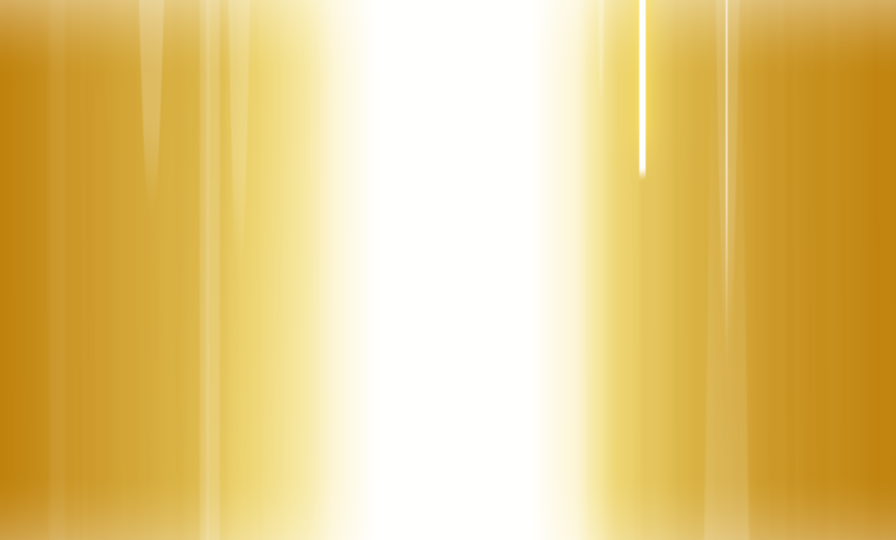
Reproduce this background procedurally as a Shadertoy shader.

```glsl
// Golden vertical light curtain: a white central glow, soft streaks and one bright beam.

const vec3 AMBER  = vec3(0.75, 0.51, 0.05);
const vec3 OCHRE  = vec3(0.80, 0.60, 0.16);
const vec3 GOLD   = vec3(0.86, 0.71, 0.28);
const vec3 YELLOW = vec3(0.93, 0.83, 0.44);
const vec3 STRAW  = vec3(0.965, 0.905, 0.62);
const vec3 CREAM  = vec3(0.99, 0.96, 0.83);
const vec3 WHITE  = vec3(1.0, 1.0, 0.995);
const vec3 BEAM_GLOW = vec3(1.0, 0.91, 0.38);

const float BEAM_X = 0.717;
const float BEAM_TIP = 0.668;
const float BEAM_HALF_WIDTH = 0.0036;
const float GRAIN_STRENGTH = 0.22;
const float TOP_HAZE = 0.34;
const float BOTTOM_HAZE = 0.24;

float ramp(float a, float b, float x) {
    return clamp((x - a) / (b - a), 0.0, 1.0);
}

float hash(float n) {
    return fract(sin(n * 127.1) * 43758.55);
}

float noise(float x) {
    float cell = floor(x);
    return mix(hash(cell), hash(cell + 1.0), smoothstep(0.0, 1.0, x - cell));
}

// Brightness level from 0 (amber) to 6 (white) across the width
float curtainLevel(float x) {
    float left = ramp(0.0, 0.085, x) + ramp(0.085, 0.215, x)
               + ramp(0.215, 0.28, x) + ramp(0.28, 0.338, x)
               + ramp(0.338, 0.37, x) + ramp(0.37, 0.42, x);
    float right = ramp(1.0, 0.86, x) + ramp(0.86, 0.765, x)
                + ramp(0.765, 0.69, x) + ramp(0.69, 0.667, x)
                + ramp(0.667, 0.643, x) + ramp(0.643, 0.592, x);
    return min(left, right);
}

vec3 palette(float level) {
    vec3 color = mix(AMBER, OCHRE, ramp(0.0, 1.0, level));
    color = mix(color, GOLD, ramp(1.0, 2.0, level));
    color = mix(color, YELLOW, ramp(2.0, 3.0, level));
    color = mix(color, STRAW, ramp(3.0, 4.0, level));
    color = mix(color, CREAM, ramp(4.0, 5.0, level));
    return mix(color, WHITE, ramp(5.0, 6.0, level));
}

// Soft-edged vertical band
float band(float x, float center, float halfWidth, float softness) {
    return 1.0 - smoothstep(halfWidth - softness, halfWidth + softness, abs(x - center));
}

// Streak hanging from the top edge and narrowing to a tip
float taper(vec2 uv, float center, float halfWidth, float tip) {
    float rise = ramp(tip, 1.0, uv.y);
    return band(uv.x, center, halfWidth * sqrt(rise), 0.0018) * smoothstep(0.0, 0.5, rise);
}

void mainImage(out vec4 fragColor, in vec2 fragCoord) {
    vec2 uv = fragCoord / iResolution.xy;

    // Base curtain with fine vertical grain
    float level = curtainLevel(uv.x);
    float grain = 0.6 * noise(uv.x * 85.0) + 0.4 * noise(uv.x * 210.0 + 0.8 * uv.y) - 0.5;
    float goldArea = 1.0 - smoothstep(3.5, 6.0, level);
    level += grain * GRAIN_STRENGTH * goldArea;
    level += 0.35 * (0.5 - uv.y) * band(uv.x, 0.27, 0.07, 0.06);
    vec3 color = palette(level);

    // Pale streaks
    float streaks = 0.15 * band(uv.x, 0.234, 0.011, 0.002)
                  + 0.10 * band(uv.x, 0.232, 0.002, 0.002)
                  + 0.06 * band(uv.x, 0.064, 0.009, 0.004)
                  + 0.19 * taper(uv, 0.169, 0.014, 0.58)
                  + 0.17 * taper(uv, 0.267, 0.012, 0.46)
                  + 0.25 * taper(uv, 0.671, 0.003, 0.78)
                  + 0.13 * taper(uv, 0.812, 0.013, 0.30);
    float fanWidth = mix(0.025, 0.016, uv.y);
    streaks += mix(0.14, 0.02, uv.y) * band(uv.x, 0.811, fanWidth, 0.002);
    streaks += 0.5 * band(uv.x, 0.811, 0.0012, 0.0014) * smoothstep(0.28, 0.75, uv.y);
    color = mix(color, WHITE, streaks);

    // Haze along the top and bottom edges
    float haze = TOP_HAZE * pow(ramp(0.86, 1.0, uv.y), 1.5)
               + BOTTOM_HAZE * pow(ramp(0.12, 0.0, uv.y), 1.5);
    color = mix(color, WHITE, haze);

    // Bright beam with a yellow halo
    float beamDistance = abs(uv.x - BEAM_X);
    float halo = exp(-beamDistance / 0.010) * smoothstep(BEAM_TIP - 0.02, BEAM_TIP + 0.12, uv.y);
    float core = band(uv.x, BEAM_X, BEAM_HALF_WIDTH, 0.0014)
               * smoothstep(BEAM_TIP - 0.005, BEAM_TIP + 0.025, uv.y);
    color = mix(color, BEAM_GLOW, 0.8 * halo);
    color = mix(color, WHITE, core);

    fragColor = vec4(color, 1.0);
}
```
